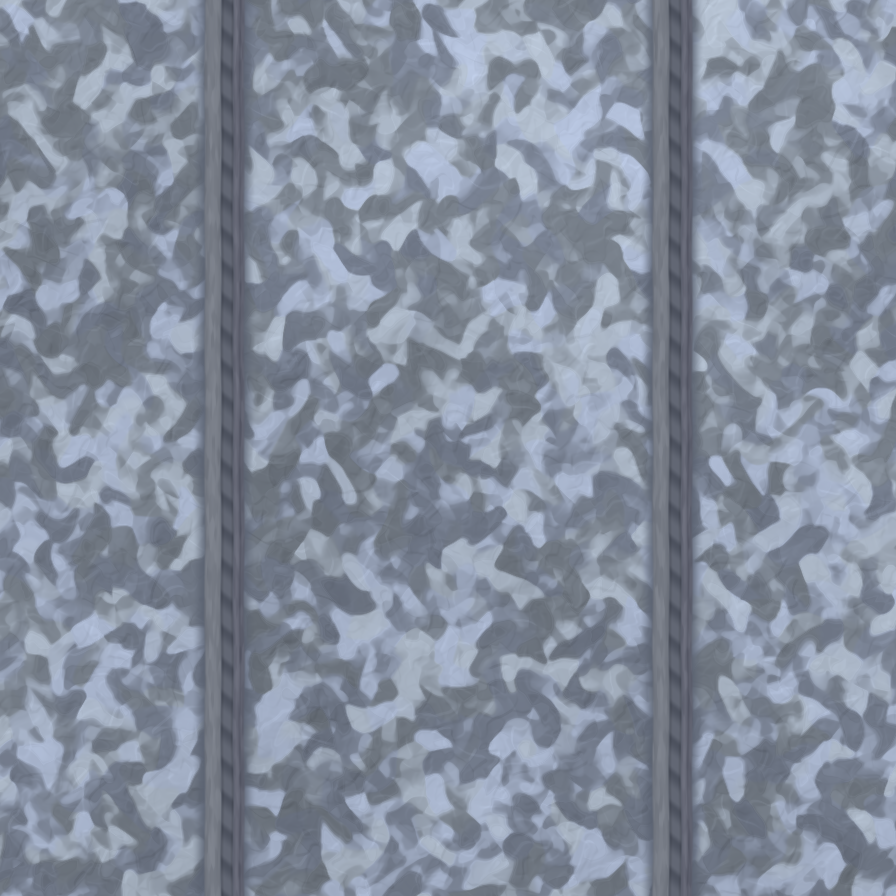
This texture is drawn by a WebGL 1 fragment shader. Its source:

```glsl
precision highp float;
uniform vec2 u_resolution;

vec2 hash2(vec2 p) {
  return fract(sin(vec2(dot(p, vec2(127.1, 311.7)), dot(p, vec2(269.5, 183.3)))) * 43758.5);
}

// Soft cellular noise: x = brightness, y = tint, blended across cell borders
vec2 spangle(vec2 p, float sharpness) {
  vec2 cell = floor(p), f = p - cell, sum = vec2(0.0);
  float total = 0.0;
  for (int j = -1; j <= 1; j++) {
    for (int i = -1; i <= 1; i++) {
      vec2 o = vec2(float(i), float(j));
      vec2 r = o + hash2(cell + o) - f;
      float w = exp(-sharpness * dot(r, r));
      sum += w * hash2(cell + o + 57.3);
      total += w;
    }
  }
  return sum / total;
}

// Layered sines that bend the cells into irregular flakes
vec2 curl(vec2 p) {
  float amp = 0.34, freq = 1.3;
  for (int i = 0; i < 4; i++) {
    p += amp * sin(freq * p.yx + vec2(1.7, 4.1) * float(i + 1));
    p = mat2(0.8, 0.6, -0.6, 0.8) * p;
    amp *= 0.5;
    freq *= 1.65;
  }
  return p;
}

float reliefHeight(vec2 uv) {
  vec2 p = curl(uv * 62.0 + 3.0);
  return spangle(p + 0.3 * sin(p.yx * 3.1), 9.0).x;
}

float band(float x, float a, float b, float soft) {
  return smoothstep(a - soft, a + soft, x) * (1.0 - smoothstep(b - soft, b + soft, x));
}

vec3 zincSheet(vec2 uv) {
  vec2 flake = spangle(curl(uv * vec2(43.0, 39.0)), 9.0);
  float small = spangle(curl(uv * 64.0 + 9.0), 9.0).x;
  float cloud = spangle(uv * vec2(6.0, 8.0) + 0.4 * sin(uv.yx * 21.0), 3.0).x - 0.5;

  // Pale plateaus with faint terraces on a mid grey ground
  float level = 0.72 * flake.x + 0.28 * small + 0.12 * cloud;
  float tone = 0.49 + 0.165 * smoothstep(0.38, 0.72, level) + 0.14 * (level - 0.4);
  tone += 0.008 * sin(level * 48.0) + 0.06 * cloud + 0.045 * (uv.y - 0.5);

  // Brushed relief lit from the upper left
  float slope = reliefHeight(uv + vec2(-0.0015, 0.002)) - reliefHeight(uv);
  tone -= 0.085 * clamp(slope, -0.35, 0.35);

  vec3 coolGrey = vec3(0.935, 1.0, 1.085);
  vec3 blueGrey = vec3(0.93, 1.0, 1.135);
  return tone * mix(coolGrey, blueGrey, smoothstep(0.25, 0.75, flake.y + 0.25 * (0.5 - uv.y)));
}

vec3 addSeam(vec3 color, vec2 uv) {
  float x = (fract(uv.x * 2.0) - 0.5) * 0.5;
  float column = floor(uv.x * 2.0);
  float soft = max(0.0016, 0.7 / u_resolution.x);
  float grain = spangle(vec2(uv.x * 330.0, uv.y * 60.0), 6.0).x - 0.5;
  x += 0.0005 * sin(uv.y * 43.0 + column * 2.0);

  // Soft contact shadow on the sheet
  float shadow = band(x, -0.027, 0.027, 0.009);
  color = mix(color, vec3(0.34, 0.37, 0.43), 0.85 * shadow);

  // Rounded left fold
  float roundness = 1.0 - pow(abs(x + 0.0125) / 0.0125, 2.0);
  vec3 fold = vec3(0.39, 0.41, 0.45) + 0.085 * clamp(roundness, 0.0, 1.0) + 0.06 * grain;
  color = mix(color, fold, band(x, -0.0215, -0.003, soft));

  // Groove with slanted beads
  float pitch = fract(uv.y * 27.0 + x * 22.0 + 0.3 * column);
  float bead = smoothstep(0.0, 0.25, pitch) * (1.0 - smoothstep(0.5, 1.0, pitch));
  vec3 groove = mix(vec3(0.30, 0.32, 0.37), vec3(0.385, 0.405, 0.455), bead);
  groove *= 0.85 + 0.15 * band(x, -0.001, 0.0085, 0.002);
  color = mix(color, groove, band(x, -0.003, 0.0105, soft));

  // Narrow right fold
  vec3 lip = vec3(0.37, 0.38, 0.435) + 0.05 * grain;
  lip += 0.04 * band(x, 0.012, 0.016, 0.002) - 0.03 * band(x, 0.017, 0.019, 0.001);
  return mix(color, lip, band(x, 0.0105, 0.0225, soft));
}

void main() {
  vec2 uv = gl_FragCoord.xy / u_resolution;
  gl_FragColor = vec4(addSeam(zincSheet(uv), uv), 1.0);
}
```
